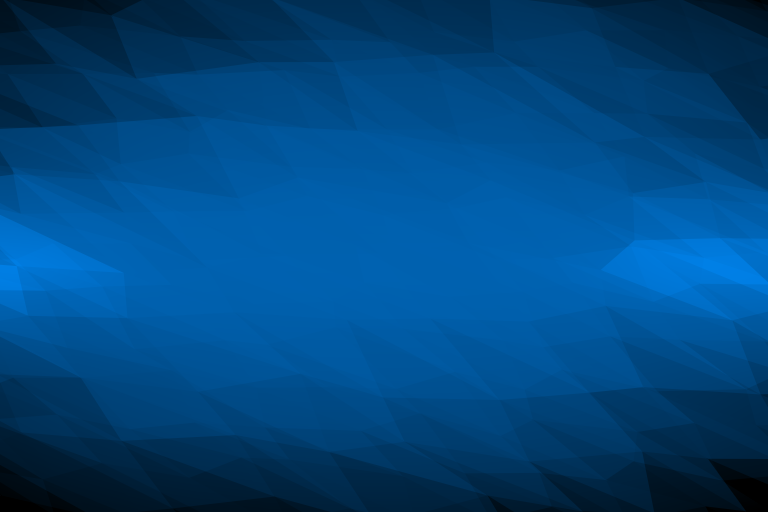
Give the GLSL for this background, as a WebGL 2 fragment shader.

```glsl
#version 300 es
precision highp float;

#define COARSE_FACET vec2(0.185, 0.125)
#define FINE_FACET vec2(0.135, 0.085)
#define FINE_SHARE 0.4
#define JITTER 0.56
#define SOFTNESS 0.3
#define HORIZON 0.48
#define CORE_LIGHT 0.69
#define CORNER_SHADE 0.25
#define GLOW_HEIGHT 0.06
#define TINT vec3(0.0, 0.554, 1.0)

uniform vec2 u_resolution;
out vec4 fragColor;

vec2 hash2(vec2 p) {
  vec3 q = fract(p.xyx * vec3(0.1031, 0.1030, 0.0973));
  q += dot(q, q.yzx + 33.33);
  return fract((q.xx + q.yz) * q.zy);
}

float glow(vec2 offset, float width) {
  vec2 q = offset / vec2(width, GLOW_HEIGHT);
  return exp(-dot(q, q));
}

// Smooth brightness: wide core, dark corners, a glow at each side
float light(vec2 p) {
  float x = 2.0 * p.x * u_resolution.y / u_resolution.x - 1.0;
  float y = p.y - HORIZON;
  float falloff = y < 0.0 ? 2.2 : 1.44;
  float side = pow(min(abs(x), 1.0), 2.5);
  float value = CORE_LIGHT - falloff * y * y;
  value -= CORNER_SHADE * side * smoothstep(0.06, 0.25, abs(y));
  value += 0.24 * glow(vec2(x + 1.0, y), 0.22);
  value += 0.22 * glow(vec2(x - 0.86, y), 0.27);
  return value;
}

// Facets vary little in the core and more toward the rim
float contrast(vec2 p) {
  vec2 q = vec2(2.0 * p.x * u_resolution.y / u_resolution.x - 1.0,
                2.0 * (p.y - HORIZON));
  return mix(0.015, 0.13, smoothstep(0.15, 1.1, dot(q, q)));
}

// Jittered vertex of a sheared lattice
vec2 vertexAt(vec2 id, vec2 size, float seed) {
  vec2 q = id + JITTER * (hash2(id + seed) - 0.5);
  return vec2(q.x - 0.5 * q.y, q.y) * size;
}

// Signed distance to a line, positive on its left
float edgeSide(vec2 p, vec2 a, vec2 b) {
  vec2 e = b - a;
  return (e.x * (p.y - a.y) - e.y * (p.x - a.x)) / max(length(e), 1e-5);
}

// Adds one triangle: x holds weighted brightness, y holds coverage
vec2 facet(vec2 p, vec2 a, vec2 b, vec2 c, float random) {
  float inside = min(edgeSide(p, a, b), min(edgeSide(p, b, c), edgeSide(p, c, a)));
  float cover = clamp(0.5 + inside * u_resolution.y, 0.0, 1.0);
  vec2 center = (a + b + c) / 3.0;
  float value = light(mix(center, p, SOFTNESS));
  value += contrast(center) * (random - 0.5);
  return cover * vec2(value, 1.0);
}

// Brightness of a triangle mesh at p
float mesh(vec2 p, vec2 size, float seed) {
  vec2 q = p / size;
  vec2 cell = floor(vec2(q.x + 0.5 * q.y, q.y));
  vec2 sum = vec2(0.0);
  for (int j = -1; j <= 1; j++) {
    for (int i = -1; i <= 1; i++) {
      vec2 id = cell + vec2(i, j);
      vec2 a = vertexAt(id, size, seed);
      vec2 b = vertexAt(id + vec2(1, 0), size, seed);
      vec2 c = vertexAt(id + vec2(0, 1), size, seed);
      vec2 d = vertexAt(id + 1.0, size, seed);
      vec2 random = hash2(id + seed + 71.0);
      sum += facet(p, a, b, c, random.x);
      sum += facet(p, b, d, c, random.y);
    }
  }
  return sum.x / max(sum.y, 1e-4);
}

void main() {
  vec2 p = gl_FragCoord.xy / u_resolution.y;
  float coarse = mesh(p, COARSE_FACET, 17.0);
  float fine = mesh(p, FINE_FACET, 43.0);
  float value = clamp(mix(coarse, fine, FINE_SHARE), 0.0, 1.0);
  fragColor = vec4(TINT * value, 1.0);
}
```
